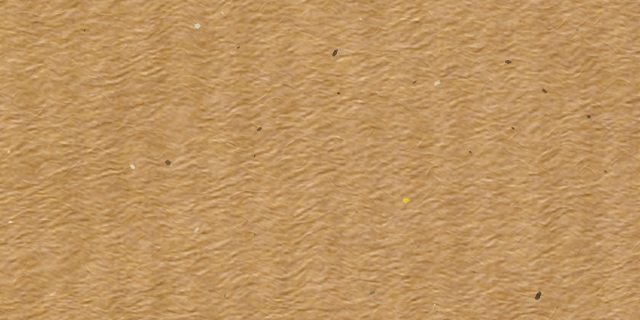
Reproduce this texture procedurally as a Shadertoy shader.

```glsl
const vec3 KRAFT = vec3(0.748, 0.582, 0.378);
const vec3 TONE_STEP = vec3(0.045, 0.052, 0.060);
const vec3 HUE_STEP = vec3(0.004, -0.002, -0.030);
const vec3 DARK_SPECK = vec3(0.34, 0.26, 0.17);
const vec3 PALE_SPECK = vec3(0.91, 0.87, 0.77);
const vec3 GREEN_SPECK = vec3(0.40, 0.43, 0.31);
const vec3 RUST_SPECK = vec3(0.67, 0.40, 0.12);
const vec3 YELLOW_SPECK = vec3(0.92, 0.83, 0.16);

const vec2 LIGHT_OFFSET = vec2(-0.003, 0.0055);
const float RELIEF = 4.6;
const float GRAIN = 1.3;
const float MOTTLE = 1.0;
const float FIBRE_GAIN = 1.7;
const float FIBRE_WIDTH = 0.0028;
const float FIBRE_SPREAD = 1.5;
const float FLUTE_PERIOD = 0.135;
const float FLUTE_DEPTH = 0.22;
const float SPECK_CELL = 0.11;
const float SPECK_CHANCE = 0.22;

vec4 hash4(vec2 p) {
    vec4 h = fract(p.xyxy * vec4(0.1031, 0.1030, 0.0973, 0.1099));
    h += dot(h, h.wzxy + 33.33);
    return fract((h.xxyz + h.yzzw) * h.zywx);
}

float noise(vec2 p) {
    vec2 cell = floor(p), f = fract(p);
    f = f * f * (3.0 - 2.0 * f);
    vec2 e = vec2(0.0, 1.0);
    return mix(mix(hash4(cell).x, hash4(cell + e.yx).x, f.x),
               mix(hash4(cell + e).x, hash4(cell + e.yy).x, f.x), f.y);
}

// Matted pulp: two crossing sets of stretched, wavy ridges
float pulpHeight(vec2 p) {
    p.y += 0.030 * noise(p * 9.0) + 0.010 * noise(p * 27.0 + 5.0);
    vec2 rising = vec2(p.x, p.y - 0.28 * p.x);
    vec2 falling = vec2(p.x, p.y + 0.12 * p.x);
    return 0.55 * noise(rising * vec2(30.0, 88.0))
         + 0.45 * noise(falling * vec2(55.0, 125.0) + 40.0);
}

// Curved single fibres, each lit on one side and shaded on the other
float fibres(vec2 p, float size, float width) {
    float sum = 0.0;
    vec2 home = floor(p / size);
    for (int j = -1; j <= 1; j++)
    for (int i = -1; i <= 1; i++) {
        vec2 cell = home + vec2(i, j);
        vec4 r = hash4(cell + 900.0 * size + 17.0);
        vec4 s = hash4(cell + 71.0);
        vec2 d = p - (cell + r.xy) * size;
        float angle = (r.z - 0.42) * FIBRE_SPREAD;
        vec2 axis = vec2(cos(angle), sin(angle));
        d = vec2(dot(d, axis), dot(d, vec2(-axis.y, axis.x)));
        float reach = size * mix(0.3, 0.8, r.w);
        d.y += (s.x - 0.5) * d.x * d.x / reach;
        float taper = 1.0 - smoothstep(0.5, 1.0, abs(d.x) / reach);
        float body = d.y / width, shade = body + 1.6;
        sum += taper * (s.y - 0.33) * (exp(-body * body) - 0.75 * exp(-shade * shade));
    }
    return sum;
}

// Sparse flakes of foreign stock: colour in rgb, coverage in a
vec4 specks(vec2 p, float pixel) {
    vec2 cell = floor(p / SPECK_CELL);
    vec4 r = hash4(cell + 211.0), s = hash4(cell + 307.0);
    vec2 d = p - (cell + 0.2 + 0.6 * r.xy) * SPECK_CELL;
    float angle = (s.x - 0.5) * 2.4;
    d = mat2(cos(angle), -sin(angle), sin(angle), cos(angle)) * d;
    d.y *= mix(1.1, 2.4, s.y);
    float radius = mix(0.004, 0.013, s.z * s.z * s.z);
    float edge = length(d) + 0.5 * radius * (noise(p * 160.0) - 0.5) - radius;
    float cover = (1.0 - smoothstep(-pixel, pixel, edge)) * step(r.z, SPECK_CHANCE);
    vec3 colour = DARK_SPECK;
    colour = mix(colour, PALE_SPECK, step(0.42, r.w));
    colour = mix(colour, GREEN_SPECK, step(0.76, r.w));
    colour = mix(colour, RUST_SPECK, step(0.87, r.w));
    colour = mix(colour, YELLOW_SPECK, step(0.96, r.w));
    return vec4(colour, cover * mix(0.55, 0.95, s.w));
}

void mainImage(out vec4 fragColor, in vec2 fragCoord) {
    vec2 p = fragCoord / iResolution.y;
    float pixel = 1.0 / iResolution.y;

    // Surface tone
    float tone = RELIEF * (pulpHeight(p) - pulpHeight(p + LIGHT_OFFSET));
    tone += GRAIN * (noise(p * vec2(105.0, 128.0) + 60.0) - 0.5);
    tone += MOTTLE * (0.5 * noise(p * 5.0) + 0.7 * noise(p * vec2(18.0, 30.0)) - 0.6);
    float width = max(FIBRE_WIDTH, 0.6 * pixel);
    tone += FIBRE_GAIN * (fibres(p, 0.045, width) + fibres(p, 0.075, width));

    // Flutes showing through the liner
    float sway = 0.02 * noise(p * vec2(4.0, 2.0));
    tone += FLUTE_DEPTH * sin(6.2832 * (p.x + sway) / FLUTE_PERIOD);

    // Warm and grey patches
    float hue = 1.6 * (noise(p * vec2(32.0, 50.0) + 20.0) - 0.5)
              + 1.6 * (noise(p * vec2(80.0, 110.0) + 90.0) - 0.5)
              + 0.25 * (1.0 - p.x);
    vec3 colour = KRAFT + TONE_STEP * tone + HUE_STEP * hue;

    vec4 speck = specks(p, pixel);
    colour = mix(colour, speck.rgb + 0.02 * tone, speck.a);
    fragColor = vec4(clamp(colour, 0.0, 1.0), 1.0);
}
```
